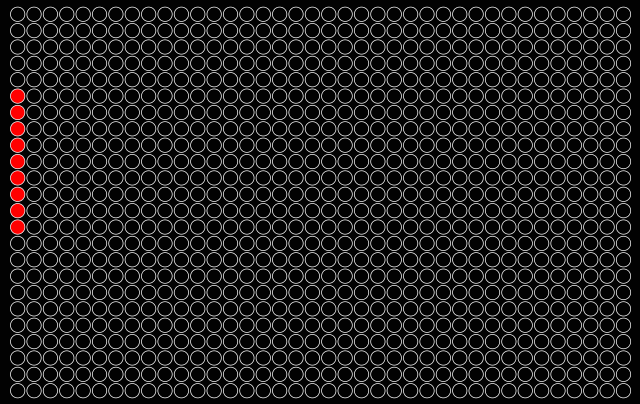
This pattern is drawn by a Shadertoy shader. Its source:

```glsl
const vec2 CANVAS = vec2(1.0, 0.6328);
const vec2 GRID_COUNT = vec2(38.0, 24.0);
const vec2 FIRST_CENTER = vec2(0.0276, 0.0208);
const vec2 PITCH = vec2(0.025584, 0.025638);
const float RADIUS = 0.0112;
const float LINE_WIDTH = 0.00112;

const vec3 BACKGROUND = vec3(0.008);
const vec3 OUTLINE = vec3(1.0);
const vec3 LIT = vec3(1.0, 0.0, 0.0);

// Part of a pixel that lies inside a signed distance edge
float coverage(float dist, float pixel) {
    return clamp(0.5 - dist / pixel, 0.0, 1.0);
}

// Thin lines fade with their width instead of growing to a full pixel
float ringCoverage(float dist, float width, float pixel) {
    return coverage(dist - 0.5 * width, pixel) - coverage(dist + 0.5 * width, pixel);
}

// Nearest cell index, held inside the grid
vec2 nearestCell(vec2 p, vec2 origin, vec2 pitch, vec2 count) {
    return clamp(floor((p - origin) / pitch + 0.5), vec2(0.0), count - 1.0);
}

// One run of lit cells in the given column
float litCell(vec2 cell, float column, float firstRow, float lastRow) {
    float inColumn = 1.0 - step(0.5, abs(cell.x - column));
    return inColumn * step(firstRow - 0.5, cell.y) * step(cell.y, lastRow + 0.5);
}

void mainImage(out vec4 fragColor, in vec2 fragCoord) {
    vec2 p = fragCoord / iResolution.xy * CANVAS;
    float pixel = CANVAS.x / iResolution.x;

    vec2 cell = nearestCell(p, FIRST_CENTER, PITCH, GRID_COUNT);
    vec2 center = FIRST_CENTER + cell * PITCH;
    float dist = length(p - center) - RADIUS;

    // Discs first, outlines on top
    float disc = coverage(dist, pixel) * litCell(cell, 0.0, 10.0, 18.0);
    vec3 color = mix(BACKGROUND, LIT, disc);
    color = mix(color, OUTLINE, ringCoverage(dist, LINE_WIDTH, pixel));

    fragColor = vec4(color, 1.0);
}
```
